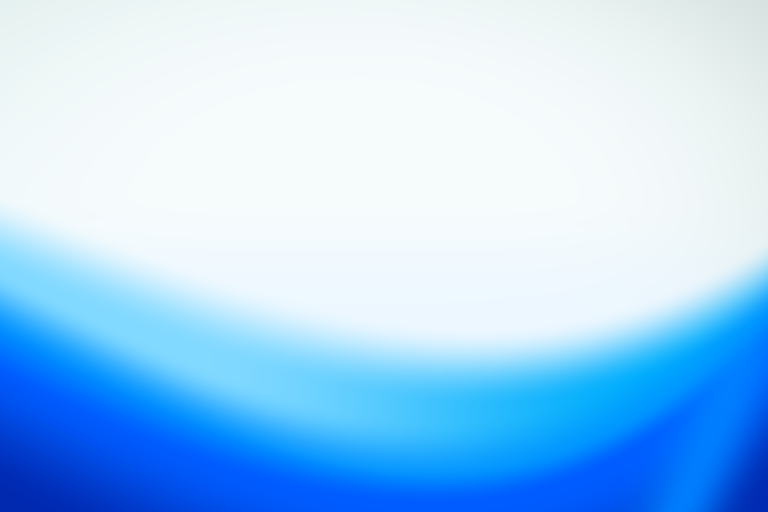
Give the GLSL for this background, as a Shadertoy shader.

```glsl
// Skewed parabola: lowest point, then quadratic and cubic growth
float bowl(float x, vec2 low, float bend, float skew) {
    float d = x - low.x;
    return low.y + d * d * (bend + skew * d);
}

// Pale backdrop, brightest in the centre and greyer at the top corners
vec3 paleSky(vec2 uv) {
    vec2 fromCentre = (uv - vec2(0.47, 0.60)) / vec2(0.58, 0.50);
    float shade = smoothstep(0.1, 1.9, dot(fromCentre, fromCentre));
    vec3 rim = mix(vec3(0.87, 0.93, 0.92), vec3(0.82, 0.87, 0.86), uv.x);
    rim = mix(vec3(0.90, 0.96, 1.0), rim, smoothstep(0.45, 0.85, uv.y + 0.2 * uv.x));
    vec3 heart = mix(vec3(0.93, 0.97, 1.0), vec3(0.965, 0.985, 0.99), smoothstep(0.38, 0.62, uv.y));
    return mix(heart, rim, shade);
}

// Cyan ribbon, paler on the left and saturated along its lower edge
vec3 ribbon(float x, float height) {
    vec3 light = mix(vec3(0.51, 0.85, 1.0), vec3(0.0, 0.68, 0.99), smoothstep(0.25, 0.87, x));
    return mix(vec3(0.0, 0.57, 1.0), light, smoothstep(-0.01, 0.12, height));
}

// Deep blue base with a soft diagonal streak at the right
vec3 deepBlue(vec2 uv, float depth) {
    vec3 base = mix(vec3(0.0, 0.36, 1.0), vec3(0.0, 0.16, 0.69), smoothstep(0.05, 0.32, depth));
    float across = (uv.x - 0.885 - 0.27 * uv.y) / 0.052;
    return mix(base, vec3(0.0, 0.50, 1.0), 0.95 * exp(-across * across));
}

void mainImage(out vec4 fragColor, in vec2 fragCoord) {
    vec2 uv = fragCoord / iResolution.xy;

    // Signed heights above the two curved boundaries
    float aboveRibbon = uv.y - bowl(uv.x, vec2(0.63, 0.257), 1.05, 0.6);
    float aboveBase = uv.y - bowl(uv.x, vec2(0.57, 0.06), 1.36, 0.8);

    // Blend the layers from bottom to top
    float baseBlur = mix(0.09, 0.045, smoothstep(0.0, 0.6, uv.x));
    vec3 color = deepBlue(uv, -aboveBase);
    color = mix(color, ribbon(uv.x, aboveBase), smoothstep(-baseBlur, 0.025, aboveBase));
    color = mix(color, paleSky(uv), smoothstep(-0.05, 0.105, aboveRibbon));

    fragColor = vec4(color, 1.0);
}
```
